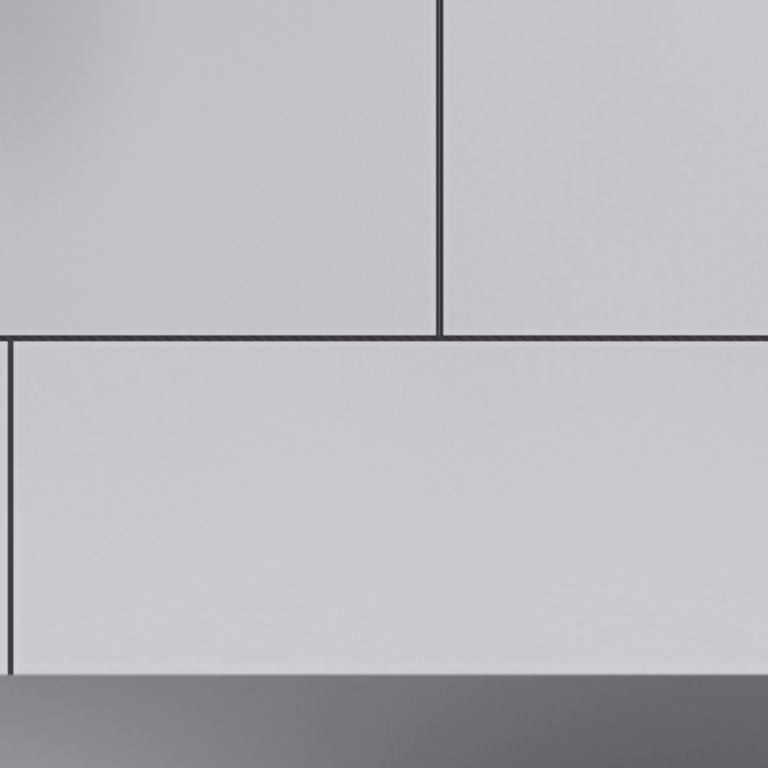
Write a three.js fragment shader that draws this texture.

```glsl
// Pale satin wall panels split by thin dark joints, above a grey shaded base strip.
// Joints are smoothed distance bands with a faint bright lip; soft gradients
// light the panels and strip, and fine value noise adds a slight grain.
varying vec2 vUv;

float hash(vec2 p) {
  return fract(sin(dot(p, vec2(127.1, 311.7))) * 43758.5453);
}

float noise(vec2 p) {
  vec2 i = floor(p);
  vec2 f = fract(p);
  f = f * f * (3.0 - 2.0 * f);
  return mix(mix(hash(i), hash(i + vec2(1.0, 0.0)), f.x),
             mix(hash(i + vec2(0.0, 1.0)), hash(i + 1.0), f.x), f.y);
}

// Soft band: 1 inside the half width, fading over the blur
float band(float d, float halfWidth, float blur) {
  return 1.0 - smoothstep(halfWidth - blur, halfWidth + blur, abs(d));
}

// Draws one joint over the panel: bright lip first, then the dark groove
vec3 joint(vec3 col, float d, float halfWidth, float mask, vec3 groove) {
  float lip = exp(-pow((abs(d) - 0.008) / 0.0035, 2.0));
  col += vec3(0.018, 0.022, 0.026) * lip * mask;
  return mix(col, groove, band(d, halfWidth, 0.0016) * mask);
}

void main() {
  vec2 p = vUv;
  float seamY = 0.5595;
  float baseY = 0.1215;
  float upper = smoothstep(seamY - 0.002, seamY + 0.002, p.y);
  float lower = 1.0 - upper;

  // Panel light, with a slow cloudy variation
  vec3 upperTone = mix(vec3(0.760, 0.762, 0.775), vec3(0.782, 0.776, 0.795),
                       smoothstep(0.2, 0.9, p.x));
  vec3 lowerTone = mix(vec3(0.795, 0.793, 0.812), vec3(0.775, 0.777, 0.797),
                       smoothstep(0.15, 0.55, p.y));
  vec3 col = mix(lowerTone, upperTone, upper);
  col += 0.008 * (noise(p * 5.0) - 0.5);

  // Shadow falling diagonally from the upper left corner
  float corner = length((p - vec2(0.0, 1.03)) * vec2(1.0, 0.62));
  col -= 0.075 * (1.0 - smoothstep(0.02, 0.25, corner)) * upper;

  // Upright joints, one per row
  float rightX = p.x - 0.5725;
  vec3 rightGroove = mix(vec3(0.20, 0.20, 0.22), vec3(0.36, 0.36, 0.39),
                         band(rightX + 0.0005, 0.0010, 0.0010));
  col = joint(col, rightX, 0.0046, upper, rightGroove);
  col = joint(col, p.x - 0.0138, 0.0036, lower, vec3(0.24, 0.23, 0.25));

  // Level joint with a faint slanted ripple
  float ripple = 0.025 * sin(p.x * 380.0 + p.y * 500.0);
  col = joint(col, p.y - seamY, 0.0038, 1.0, vec3(0.235, 0.22, 0.24) + ripple);

  // Base strip, darkening to the right and under the panel edge
  float drop = clamp((baseY - p.y) / baseY, 0.0, 1.0);
  float shade = mix(0.555, 0.405, smoothstep(-0.15, 0.95, p.x));
  shade += mix(0.055, -0.035, smoothstep(0.0, 0.7, p.x)) * (drop - 0.45);
  vec3 base = shade + vec3(-0.004, -0.003, 0.014);
  col += 0.012 * exp(-pow((p.y - baseY - 0.010) / 0.006, 2.0));
  col = mix(base, col, smoothstep(baseY - 0.003, baseY + 0.003, p.y));

  // Fine grain
  col += 0.008 * (noise(p * 190.0) - 0.5);
  gl_FragColor = vec4(col, 1.0);
}
```
